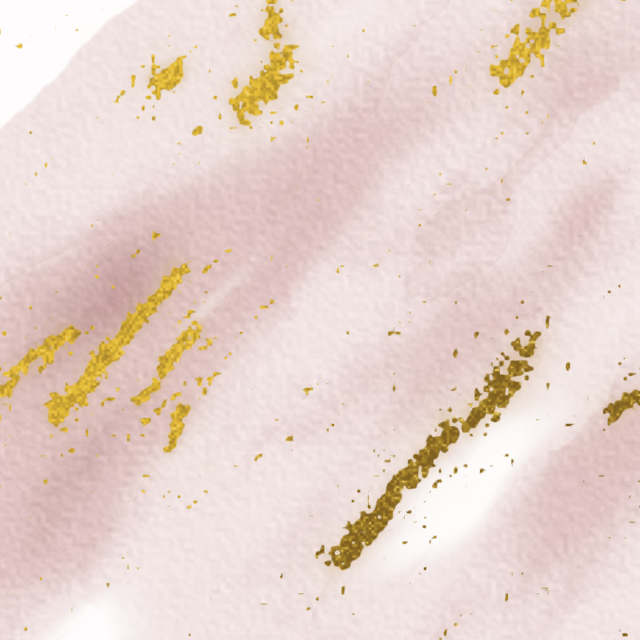
Give the GLSL for this background, as a WebGL 2 fragment shader.

```glsl
#version 300 es
precision highp float;
// Blush watercolour with flaked gold foil. Soft diagonal washes are summed
// into one pigment value; foil is a set of brushed segments broken up by noise.
// An embossed noise gives the paper its fine leathery grain.
uniform vec2 u_resolution;
out vec4 fragColor;

const vec3 PAPER  = vec3(0.995, 0.99, 0.988);
const vec3 BLUSH  = vec3(0.945, 0.895, 0.89);
const vec3 ROSE   = vec3(0.88, 0.77, 0.765);
const vec3 MAUVE  = vec3(0.77, 0.62, 0.62);
const vec3 GOLD   = vec3(0.90, 0.74, 0.23);
const vec3 BRONZE = vec3(0.50, 0.38, 0.13);
const vec3 SHINE  = vec3(0.97, 0.88, 0.56);
const vec3 DUST   = vec3(0.80, 0.67, 0.46);

const vec2  BRUSH_DIR   = vec2(0.73, 0.683);
const float GRAIN_FREQ  = 125.0;
const float GRAIN_DEPTH = 0.045;
const float FLAKE_FREQ  = 125.0;
const float FOIL_CUTOFF = 0.62;
const float HALO_RADIUS = 0.075;
const float HALO_LEVEL  = 0.25;

// Washes: centre, half length, half width; negative strength lifts pigment.
const int WASHES = 11;
const vec4 WASH[WASHES] = vec4[](
  vec4(0.14, 0.53, 0.25, 0.075), vec4(0.47, 0.66, 0.26, 0.07),
  vec4(0.09, 0.24, 0.26, 0.10),  vec4(0.68, 0.45, 0.25, 0.09),
  vec4(0.93, 0.23, 0.22, 0.09),  vec4(0.92, 0.65, 0.09, 0.05),
  vec4(0.02, 0.97, 0.12, 0.07),  vec4(0.72, 0.22, 0.20, 0.05),
  vec4(0.10, 0.00, 0.10, 0.05),  vec4(0.36, 0.57, 0.14, 0.018),
  vec4(0.88, 0.87, 0.10, 0.05));
const float WASH_STRENGTH[WASHES] = float[](
  1.15, 0.75, 0.85, 0.5, 0.7, 0.45, -0.5, -0.8, -0.9, -0.6, 0.3);

// Foil strokes: start, end; then their half widths.
const int STROKES = 11;
const vec4 STROKE[STROKES] = vec4[](
  vec4(0.42, 1.01, 0.43, 0.93), vec4(0.44, 0.91, 0.38, 0.82),
  vec4(0.24, 0.88, 0.28, 0.89), vec4(0.79, 0.88, 0.91, 1.02),
  vec4(0.00, 0.39, 0.11, 0.47), vec4(0.09, 0.35, 0.28, 0.58),
  vec4(0.22, 0.37, 0.31, 0.49), vec4(0.27, 0.30, 0.29, 0.37),
  vec4(0.53, 0.12, 0.70, 0.34), vec4(0.74, 0.35, 0.83, 0.45),
  vec4(0.96, 0.36, 1.01, 0.38));
const float STROKE_WIDTH[STROKES] = float[](
  0.018, 0.028, 0.014, 0.022, 0.017, 0.019, 0.014, 0.011, 0.022, 0.027, 0.016);

float hash(vec2 p) {
  return fract(sin(dot(p, vec2(127.1, 311.7))) * 43758.5453);
}

float noise(vec2 p) {
  vec2 i = floor(p), f = fract(p);
  f = f * f * (3.0 - 2.0 * f);
  return mix(mix(hash(i), hash(i + vec2(1, 0)), f.x),
             mix(hash(i + vec2(0, 1)), hash(i + vec2(1, 1)), f.x), f.y);
}

float fbm(vec2 p) {
  float sum = 0.0, amp = 0.5;
  for (int i = 0; i < 5; i++) {
    sum += amp * noise(p);
    p = mat2(1.6, 1.2, -1.2, 1.6) * p + 7.3;
    amp *= 0.5;
  }
  return sum;
}

// Coordinates along and across the brush direction.
vec2 brushSpace(vec2 p) {
  return vec2(dot(p, BRUSH_DIR), dot(p, vec2(-BRUSH_DIR.y, BRUSH_DIR.x)));
}

float segmentDistance(vec2 p, vec2 a, vec2 b) {
  vec2 ab = b - a;
  return length(p - a - ab * clamp(dot(p - a, ab) / dot(ab, ab), 0.0, 1.0));
}

float pigment(vec2 p) {
  vec2 q = p + 0.10 * (vec2(fbm(p * 4.0), fbm(p * 4.0 + 31.0)) - 0.5);
  vec2 b = brushSpace(q);
  float tone = 0.9 * (fbm(b * vec2(3.0, 9.0) + 5.0) - 0.47);
  for (int i = 0; i < WASHES; i++) {
    vec2 d = brushSpace(q - WASH[i].xy) / WASH[i].zw;
    tone += WASH_STRENGTH[i] * exp(-dot(d, d));
  }
  // Wet edges where one layer dried over another.
  float layer = fbm(b * vec2(2.5, 6.0) + 19.0) - 0.5;
  tone += 0.14 * smoothstep(0.0, 0.012, layer) * exp(-8.0 * max(layer, 0.0));
  // Bare corner beyond a crisp brush edge.
  float corner = p.y - p.x - 0.79 + 0.04 * (fbm(p * 14.0) - 0.5);
  return tone - 0.8 * smoothstep(-0.006, 0.012, corner);
}

void main() {
  vec2 p = gl_FragCoord.xy / u_resolution.y;

  // Watercolour ground
  float tone = pigment(p);
  vec3 color = mix(BLUSH, PAPER, smoothstep(0.0, 0.75, -tone));
  color = mix(color, ROSE, smoothstep(0.0, 0.65, tone));
  color = mix(color, MAUVE, smoothstep(0.65, 1.6, tone));

  // Embossed grain
  vec2 g = p * GRAIN_FREQ;
  float relief = noise(g + 0.35) - noise(g - 0.35) + 0.5 * (noise(g * 2.1) - 0.5);
  color += GRAIN_DEPTH * relief * smoothstep(-0.7, 0.5, tone);

  // Foil coverage: dense cores inside sparse halos
  vec2 w = p + 0.022 * (vec2(noise(p * 22.0), noise(p * 22.0 + 40.0)) - 0.5);
  float core = 0.0, halo = 0.0;
  for (int i = 0; i < STROKES; i++) {
    float d = segmentDistance(w, STROKE[i].xy, STROKE[i].zw);
    float c = d / STROKE_WIDTH[i], h = d / HALO_RADIUS;
    core = max(core, exp(-c * c));
    halo = max(halo, exp(-h * h));
  }
  float streak = noise(brushSpace(p) * vec2(18.0, 75.0));
  float flake = noise(p * FLAKE_FREQ + 11.0);
  float field = max(core, HALO_LEVEL * halo)
              + 1.6 * (mix(streak, flake, 0.55) - 0.5) - FOIL_CUTOFF;
  float edge = clamp(fwidth(field), 0.03, 0.25);
  float foil = smoothstep(-edge, edge, field);

  // Gold dust, then glittering leaf that darkens to the lower right
  color = mix(color, DUST, 0.35 * core + 0.10 * halo * fbm(p * 30.0));
  float shade = 0.65 * smoothstep(0.1, -0.4, p.y - p.x);
  float glitter = noise(p * 230.0) + 0.5 * noise(p * 90.0) - 0.75;
  vec3 leaf = mix(GOLD, BRONZE, clamp(shade + 0.15 - 0.7 * glitter, 0.0, 1.0));
  leaf = mix(leaf, SHINE, 0.6 * smoothstep(0.25, 0.65, glitter));
  fragColor = vec4(mix(color, leaf, foil), 1.0);
}
```
